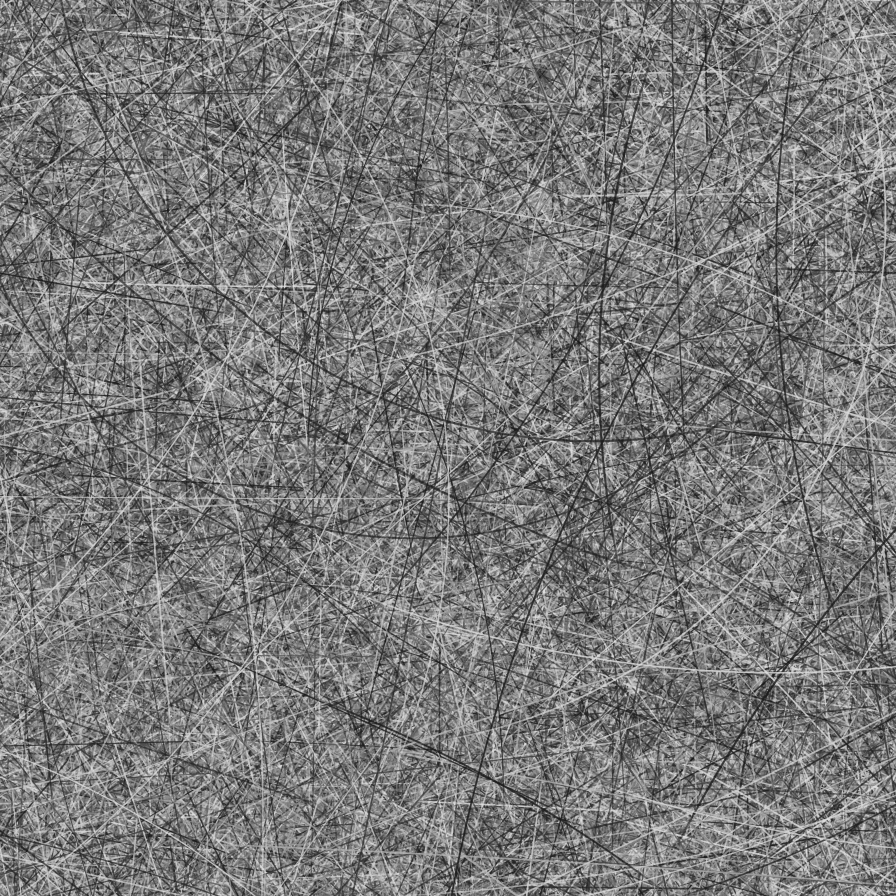
Give the GLSL for this texture, as a WebGL 1 fragment shader.

```glsl
precision highp float;
// Grey metal surface covered by dense fine scratches and long curved lines.

uniform vec2 u_resolution;

const int SCRATCH_LAYERS = 96;
const int ARC_COUNT = 30;

const float BASE_GREY = 0.485;
const float SCRATCH_DARK = 0.08;
const float SCRATCH_LIGHT = 0.89;
const vec2 SCRATCH_OPACITY = vec2(0.3, 0.82);
const vec2 SCRATCH_HALF_WIDTH = vec2(0.0006, 0.0010);
const vec2 LANE_WIDTH = vec2(0.012, 0.2);    // finest to coarsest layer
const vec2 LANE_ASPECT = vec2(4.0, 6.5);     // scratch length over lane width
const float SCRATCH_SAG = 0.12;

const float ARC_DARK = 0.1;
const float ARC_LIGHT = 0.86;
const float ARC_DARK_SHARE = 0.5;
const vec2 ARC_RADIUS = vec2(0.5, 2.4);
const vec2 ARC_REACH = vec2(0.25, 0.8);
const vec2 ARC_HALF_WIDTH = vec2(0.0007, 0.0012);
const float ARC_OPACITY = 0.82;

const float TAU = 6.283185;
const float GOLDEN = 0.618034;

vec4 hash4(vec3 p) {
  vec4 q = fract(p.xyzx * vec4(0.1031, 0.1030, 0.0973, 0.1099));
  q += dot(q, q.wzxy + 33.33);
  return fract((q.xxyz + q.yzzw) * q.zywx);
}

float pick(vec2 range, float t) {
  return mix(range.x, range.y, t);
}

vec2 direction(float angle) {
  return vec2(cos(angle), sin(angle));
}

// Antialiased coverage of a stroke at the given distance from its centre.
float stroke(float dist, float halfWidth, float pixel) {
  return clamp(0.5 + (halfWidth - dist) / pixel, 0.0, 1.0);
}

// One rotated layer of lanes, each cell holding a single tilted scratch.
float addScratches(float grey, vec2 uv, float layer, float pixel) {
  float t = layer / float(SCRATCH_LAYERS - 1);
  vec4 layerRand = hash4(vec3(layer, 17.0, 5.0));
  float width = pick(LANE_WIDTH, t * t * t);
  float span = width * pick(LANE_ASPECT, layerRand.x);

  vec2 axis = direction(TAU * fract(layer * GOLDEN));
  vec2 p = uv - 0.5;
  p = vec2(dot(p, axis), dot(p, vec2(-axis.y, axis.x))) + layerRand.yz * 3.0;

  // Shift each row so that the cell ends do not line up.
  vec2 cell = p / vec2(span, width);
  float row = floor(cell.y);
  cell.x += fract(row * GOLDEN + layerRand.w);
  vec3 id = vec3(floor(cell), layer);
  vec2 local = fract(cell);
  vec4 form = hash4(id + 3.7);
  vec4 look = hash4(id + 71.3);

  float start = 0.25 * form.z;
  float end = 1.0 - 0.25 * form.w;
  float u = (local.x - start) / (end - start);
  float rise = 0.7 * (form.y - form.x);
  float sag = SCRATCH_SAG * (look.w - 0.5) * 2.0 * u * (1.0 - u);
  float centre = 0.15 + 0.7 * form.x + rise * u + sag;
  float slope = rise * width / (span * (end - start));
  float dist = abs(local.y - centre) * width / sqrt(1.0 + slope * slope);

  float taper = smoothstep(0.0, 0.12, u) * (1.0 - smoothstep(0.88, 1.0, u));
  float cover = stroke(dist, pick(SCRATCH_HALF_WIDTH, look.z), pixel);
  float shade = mix(SCRATCH_DARK, SCRATCH_LIGHT, smoothstep(0.0, 1.0, look.x));
  return mix(grey, shade, cover * taper * pick(SCRATCH_OPACITY, look.y));
}

// A long circular arc passing through a random point of the canvas.
float addArc(float grey, vec2 uv, float index, float pixel) {
  vec4 place = hash4(vec3(index, 41.0, 9.0));
  vec4 look = hash4(vec3(index, 83.0, 29.0));
  float radius = pick(ARC_RADIUS, place.w);
  vec2 centre = place.xy + radius * direction(TAU * place.z);
  float dist = abs(length(uv - centre) - radius);

  float reach = pick(ARC_REACH, look.x);
  float fade = 1.0 - smoothstep(0.6 * reach, reach, length(uv - place.xy));
  float isLight = step(ARC_DARK_SHARE, look.y);
  float halfWidth = pick(ARC_HALF_WIDTH, look.z * (1.0 - 0.5 * isLight));
  float opacity = ARC_OPACITY * mix(0.65, 1.0, look.w);
  float shade = mix(ARC_DARK, ARC_LIGHT, isLight);
  return mix(grey, shade, stroke(dist, halfWidth, pixel) * fade * opacity);
}

void main() {
  float pixel = 1.0 / min(u_resolution.x, u_resolution.y);
  vec2 uv = gl_FragCoord.xy * pixel;

  float grey = BASE_GREY;
  for (int i = 0; i < SCRATCH_LAYERS; i++) {
    grey = addScratches(grey, uv, float(i), pixel);
  }
  for (int i = 0; i < ARC_COUNT; i++) {
    grey = addArc(grey, uv, float(i), pixel);
  }
  gl_FragColor = vec4(vec3(grey), 1.0);
}
```
